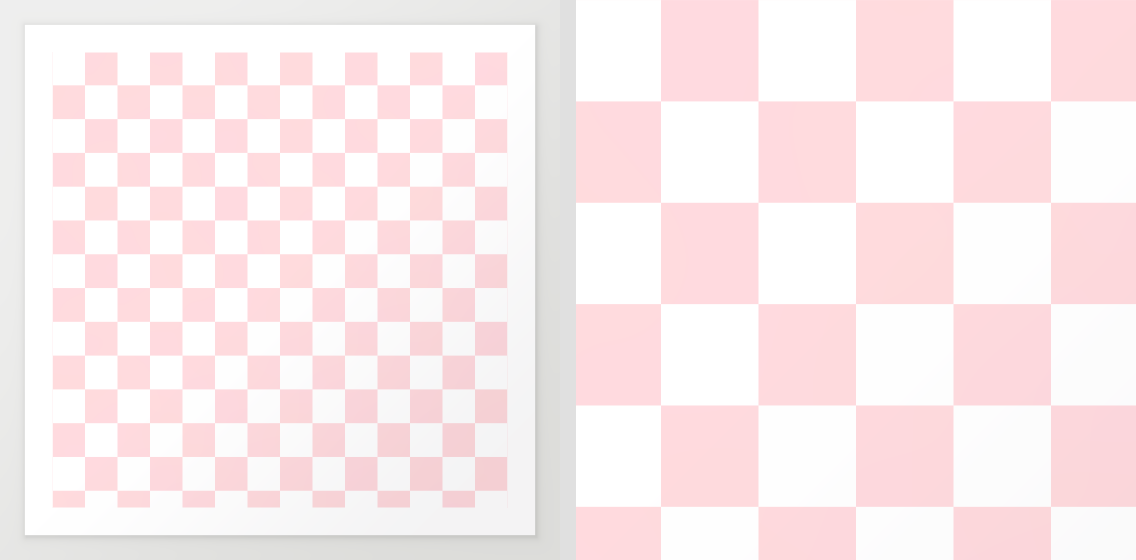
Left, the full canvas; right, a detail of the centre.
Reproduce this pattern procedurally as a WebGL 1 fragment shader.

```glsl
precision highp float;

uniform vec2 u_resolution;

#define COLUMNS 14.0
#define ROW_PITCH 0.06033
#define ROW_OFFSET 0.0017
#define SHEET_HALF 0.4557
#define PRINT_HALF 0.40625
#define PINK vec3(1.0, 0.857, 0.872)
#define PAPER vec3(1.0)
#define WALL_LIGHT vec3(0.935, 0.935, 0.932)
#define WALL_DARK vec3(0.865, 0.865, 0.855)
#define SHADE_TINT vec3(0.045, 0.047, 0.043)
#define TINT_VARIATION 0.012
#define SHADOW_STRENGTH 0.09

vec2 hashGradient(vec2 cell) {
  float angle = 6.2832 * fract(sin(dot(cell, vec2(127.1, 311.7))) * 43758.5);
  return vec2(cos(angle), sin(angle));
}

float gradientNoise(vec2 p) {
  vec2 i = floor(p);
  vec2 f = fract(p);
  vec2 w = f * f * f * (f * (f * 6.0 - 15.0) + 10.0);
  float a = dot(hashGradient(i), f);
  float b = dot(hashGradient(i + vec2(1.0, 0.0)), f - vec2(1.0, 0.0));
  float c = dot(hashGradient(i + vec2(0.0, 1.0)), f - vec2(0.0, 1.0));
  float d = dot(hashGradient(i + 1.0), f - 1.0);
  return mix(mix(a, b, w.x), mix(c, d, w.x), w.y);
}

float squareDistance(vec2 p, float halfSize) {
  vec2 q = abs(p) - halfSize;
  return length(max(q, 0.0)) + min(max(q.x, q.y), 0.0);
}

float coverage(float dist, float pixel) {
  return clamp(0.5 - dist / pixel, 0.0, 1.0);
}

// Antialiased square waves: +1 on even cells, -1 on odd cells
vec2 cellWave(vec2 cells, vec2 cellSize, float pixel) {
  vec2 edge = 0.5 - abs(mod(cells + 0.5, 2.0) - 1.0);
  return clamp(2.0 * edge * cellSize / pixel, -1.0, 1.0);
}

void main() {
  float pixel = 1.0 / min(u_resolution.x, u_resolution.y);
  vec2 p = (gl_FragCoord.xy - 0.5 * u_resolution) * pixel;
  float diagonal = 0.5 + 0.5 * (p.x - p.y);

  // Wall with a faint all-round shadow and a stronger one to the lower right
  float sheetDist = squareDistance(p, SHEET_HALF);
  float castDist = squareDistance(p - vec2(0.003, -0.004), SHEET_HALF);
  float shadow = 0.4 * exp(-max(sheetDist, 0.0) / 0.004)
               + 0.6 * exp(-max(castDist, 0.0) / 0.006);
  vec3 color = mix(WALL_LIGHT, WALL_DARK, smoothstep(0.1, 0.95, diagonal));
  color -= SHADOW_STRENGTH * shadow;

  // Checks, counted from the top left of the print, cropped at its edges
  vec2 cellSize = vec2(2.0 * PRINT_HALF / COLUMNS, ROW_PITCH);
  vec2 fromCorner = vec2(p.x + PRINT_HALF, PRINT_HALF - p.y + ROW_OFFSET);
  vec2 wave = cellWave(fromCorner / cellSize, cellSize, pixel);
  float check = 0.5 - 0.5 * wave.x * wave.y;
  check *= coverage(squareDistance(p, PRINT_HALF), pixel);

  // Slight warm and cool drift in the ink
  float drift = gradientNoise(p * 9.0 + 4.3) * TINT_VARIATION;
  vec3 ink = PINK + drift * vec3(0.0, 0.5, -1.0);

  // Soft light falling off towards the lower right of the sheet
  vec3 sheet = mix(PAPER, ink, check);
  sheet -= SHADE_TINT * smoothstep(0.45, 0.9, diagonal);
  color = mix(color, sheet, coverage(sheetDist, pixel));

  gl_FragColor = vec4(color, 1.0);
}
```
